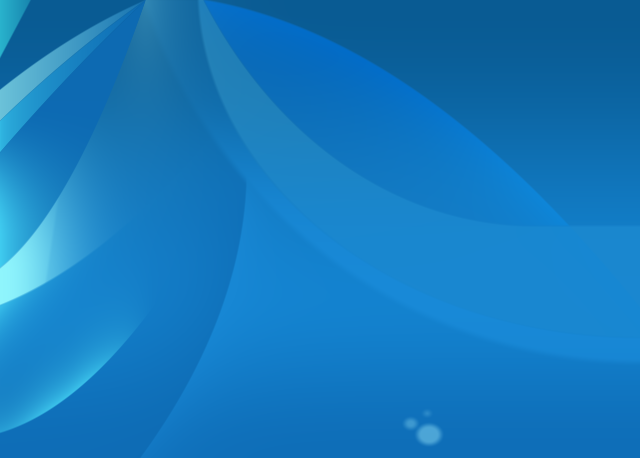
Write a WebGL 1 fragment shader that draws this background.

```glsl
precision highp float;
uniform vec2 u_resolution;

// Lengths are in canvas heights, with y running down from the top.
const float ASPECT = 1.396;
const vec2 APEX = vec2(0.318, 0.0);
const vec3 SKY_TOP = vec3(0.035, 0.355, 0.575);
const vec3 SKY_MID = vec3(0.075, 0.510, 0.810);
const vec3 SKY_LOW = vec3(0.055, 0.430, 0.720);
const vec3 DEEP = vec3(0.050, 0.415, 0.700);
const vec3 COBALT = vec3(0.000, 0.425, 0.800);
const vec3 AZURE = vec3(0.110, 0.560, 0.870);
const vec3 MIST = vec3(0.150, 0.520, 0.720);
const vec3 HAZE = vec3(0.105, 0.535, 0.815);
const vec3 CYAN = vec3(0.250, 0.800, 0.940);
const vec3 PALE = vec3(0.420, 0.760, 0.850);
const vec3 GLEAM = vec3(0.560, 0.960, 0.990);
const vec2 BUBBLE = vec2(0.936, 0.949);
const float BUBBLE_SIZE = 0.0255;

float cover(float d, float soft) {
  float w = soft + 1.2 / u_resolution.y;
  return smoothstep(-w, w, d);
}

// Height of a curve from (0, y0) to (end, y1), bent by sag at its middle.
float bow(float x, float end, float y0, float y1, float sag) {
  float t = x / end;
  return mix(y0, y1, t) + 4.0 * sag * t * (1.0 - t);
}

// Positive above an elliptical bowl that runs level to the right.
float bowl(vec2 p, vec2 center, vec2 radii) {
  p.x = min(p.x, center.x);
  return (1.0 - length((p - center) / radii)) * radii.y;
}

vec3 backdrop(vec2 p) {
  vec3 c = mix(SKY_TOP, SKY_MID, smoothstep(0.0, 0.65, p.y));
  return mix(c, SKY_LOW, smoothstep(0.65, 1.0, p.y));
}

// Large petal on the right and the arc beneath it.
vec3 rightPetal(vec3 c, vec2 p) {
  float outer = cover(bowl(p, vec2(1.396, -0.382), vec2(1.145, 1.173)), 0.007);
  float inner = cover(bowl(p, vec2(1.396, -0.027), vec2(0.964, 0.764)), 0.001);
  float upper = cover(bowl(p, vec2(1.164, -0.580), vec2(0.855, 1.073)), 0.001);
  float run = max(p.x - 0.4455, 0.0);
  float depth = p.y - 0.1686 * run - 0.566 * run * run;
  float under = cover(depth, 0.001);
  float rim = under * exp(-max(depth, 0.0) / 0.13);

  float arc = p.x - 0.538 + 0.575 * (p.y - 0.364) * (p.y - 0.364);
  float right = cover(arc, 0.0);
  float low = smoothstep(0.2, 0.5, p.y);
  float lit = right * exp(-max(arc, 0.0) / 0.09) * low;
  float shade = (1.0 - right) * exp(min(arc, 0.0) / 0.22) * low;
  c = mix(c, AZURE, 0.6 * lit * (1.0 - outer) * (1.0 - 0.5 * p.y));
  c = mix(c, DEEP, 0.65 * shade * (1.0 - outer));

  c = mix(c, AZURE, outer * (1.0 - inner) * under * mix(0.12, 0.55, low));
  vec3 strip = mix(MIST, HAZE, smoothstep(0.1, 0.55, p.y));
  c = mix(c, strip, inner * (1.0 - upper) * 0.85);
  vec3 hollow = mix(DEEP, HAZE, 0.5 * smoothstep(0.1, 0.5, p.y));
  c = mix(c, hollow, inner * upper * under * 0.8);
  vec3 rimColor = mix(COBALT, vec3(0.05, 0.53, 0.86), smoothstep(0.1, 0.45, p.y));
  return mix(c, rimColor, inner * rim * mix(0.25, 0.9, upper));
}

// Fan of glowing blades that meet at the apex.
vec3 leftFan(vec3 c, vec2 p) {
  float x = p.x;
  float y = p.y;
  float t = clamp(x / APEX.x, 0.0, 1.0);
  float top = cover(y - bow(x, APEX.x, 0.196, 0.0, -0.0145), 0.0);
  float mid = cover(y - bow(x, APEX.x, 0.264, 0.0, -0.011), 0.0);
  float low = cover(y - bow(x, APEX.x, 0.333, 0.0, -0.009), 0.0);
  float blade = cover(y - bow(x, APEX.x, 0.585, 0.0, 0.084), 0.001);
  float hemDepth = y - bow(x, 0.291, 0.667, 0.476, 0.018);
  float hem = cover(hemDepth, 0.001);
  float leafDepth = bow(x, 0.345, 0.945, 0.655, 0.047) - y;
  float leaf = cover(leafDepth, 0.0);

  c = mix(c, mix(PALE, vec3(0.09, 0.45, 0.69), t), top * (1.0 - mid));
  c = mix(c, mix(vec3(0.20, 0.74, 0.90), DEEP, sqrt(t)), mid * (1.0 - low));
  float glow = exp(-x / 0.1) * smoothstep(0.22, 0.52, y);
  c = mix(c, mix(DEEP, CYAN, glow), low * (1.0 - blade));

  // Bright blade with a slanted facet, then the apex ray.
  float facet = cover(0.136 - 0.148 * (y - 0.373) - x, 0.002);
  float shine = exp(-x * x / 0.026) * smoothstep(0.08, 0.6, y);
  shine *= 0.86 + 0.14 * facet;
  c = mix(c, GLEAM, blade * (1.0 - hem) * shine);
  float ray = exp(-length((p - APEX) * vec2(14.0, 5.0)));
  c = mix(c, PALE, 0.4 * ray * blade);

  // Leaf below the blade, lit along its lower edge.
  float spill = exp(-x / 0.09 - max(hemDepth, 0.0) / 0.07);
  c = mix(c, CYAN, 0.85 * hem * leaf * spill);
  float fade = (1.0 - smoothstep(0.17, 0.345, x)) * mix(0.6, 1.0, smoothstep(0.0, 0.12, x));
  float edgeGlow = exp(-max(leafDepth, 0.0) / 0.06) * fade;
  c = mix(c, CYAN, 0.9 * hem * leaf * edgeGlow);

  // Blade in the corner.
  float corner = cover(0.067 - x - 0.53 * y, 0.0);
  return mix(c, mix(vec3(0.16, 0.70, 0.80), vec3(0.09, 0.52, 0.68), x / 0.067), corner);
}

vec3 bubbles(vec3 c, vec2 p) {
  for (int i = 0; i < 3; i++) {
    float k = float(i);
    float angle = 3.54 - 0.94 * k;
    vec2 center = BUBBLE + 0.0465 * min(k, 1.0) * vec2(cos(angle), -sin(angle));
    float d = BUBBLE_SIZE * exp2(-k) - length((p - center) * vec2(1.0, 1.2));
    c = mix(c, vec3(0.36, 0.70, 0.87), cover(d, 0.006) * (0.8 - 0.2 * k));
  }
  return c;
}

void main() {
  vec2 uv = gl_FragCoord.xy / u_resolution;
  vec2 p = vec2(uv.x * ASPECT, 1.0 - uv.y);
  vec3 c = rightPetal(backdrop(p), p);
  c = leftFan(c, p);
  gl_FragColor = vec4(bubbles(c, p), 1.0);
}
```
